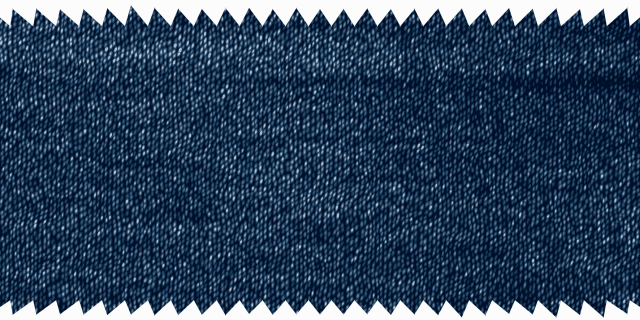
Give the GLSL for this texture, as a Shadertoy shader.

```glsl
// Draws a strip of dark blue knitted denim with pinked zigzag edges on white.

const vec3 PAPER    = vec3(0.99);
const vec3 SHADOW   = vec3(0.00, 0.06, 0.16);
const vec3 NAVY     = vec3(0.03, 0.14, 0.25);
const vec3 INDIGO   = vec3(0.10, 0.22, 0.34);
const vec3 STEEL    = vec3(0.20, 0.32, 0.44);
const vec3 PALE     = vec3(0.38, 0.47, 0.56);
const vec3 GLINT    = vec3(0.66, 0.74, 0.81);

// Lengths are in canvas heights.
const vec2  STITCH_PITCH  = vec2(0.0135, 0.0185);
const vec2  STITCH_RADIUS = vec2(0.36, 0.50);   // in stitch pitches
const float STITCH_LEAN   = 0.28;
const float STITCH_JITTER = 0.40;
const float TOOTH_PITCH   = 0.0717;
const float TOOTH_LEAN    = 0.42;               // tip shift at the far sides
const float TOP_VALLEY    = 0.918;
const float TOP_HEIGHT    = 0.055;
const float BOTTOM_VALLEY = 0.062;
const float BOTTOM_HEIGHT = 0.045;

float hash(vec2 p) {
    return fract(sin(dot(p, vec2(127.1, 311.7))) * 43758.5453);
}

float noise(vec2 p) {
    vec2 i = floor(p), f = fract(p);
    f = f * f * (3.0 - 2.0 * f);
    return mix(mix(hash(i), hash(i + vec2(1, 0)), f.x),
               mix(hash(i + vec2(0, 1)), hash(i + vec2(1, 1)), f.x), f.y);
}

// Signed distance below a row of teeth; x is measured from the centre.
float teeth(float x, float y, float valley, float height, float halfWidth, float seed) {
    float cell = x / TOOTH_PITCH + 0.5;
    float id = floor(cell), t = cell - id;
    float tip = 0.5 + TOOTH_LEAN * clamp(id * TOOTH_PITCH / halfWidth, -1.0, 1.0);
    float rare = step(0.88, hash(vec2(id, seed)));
    height *= 0.95 + 0.10 * hash(vec2(seed, id)) + 0.2 * rare;
    vec2 run = vec2(tip, 1.0 - tip);
    vec2 slope = height / (run * TOOTH_PITCH);
    vec2 d = (valley + height * vec2(t, 1.0 - t) / run - y) / sqrt(1.0 + slope * slope);
    return min(d.x, d.y);
}

// Brightness of staggered, leaning yarn loops.
float stitches(vec2 p) {
    vec2 q = p / STITCH_PITCH;
    q += 0.8 * (vec2(noise(p * 14.0), noise(p * 14.0 + 37.0)) - 0.5);
    float column = floor(q.x), bright = 0.0;
    for (int i = -1; i <= 1; i++) {
        float c = column + float(i);
        float stagger = 0.5 * mod(c, 2.0);
        float row = floor(q.y - stagger);
        for (int j = -1; j <= 1; j++) {
            vec2 id = vec2(c, row + float(j));
            vec2 jitter = vec2(hash(id + 11.3), hash(id + 53.7)) - 0.5;
            vec2 d = q - id - vec2(0.5, 0.5 + stagger) - STITCH_JITTER * jitter;
            d.x -= STITCH_LEAN * d.y;
            d /= STITCH_RADIUS;
            float level = 0.46 + 0.56 * hash(id);
            float loop = level * exp(-dot(d, d));
            // A few loops catch the light at their upper end.
            vec2 g = (d - vec2(0.0, 0.25)) * vec2(1.3, 1.5);
            loop += 0.42 * step(0.86, hash(id + 91.9)) * exp(-dot(g, g));
            bright = max(bright, loop);
        }
    }
    return bright;
}

// Broad worn patches and crosswise streaks.
float wear(vec2 p, float halfWidth) {
    float side = p.x / halfWidth - 1.0;
    float w = 0.22 * (noise(p * vec2(2.0, 5.0)) - 0.5);
    w += 0.24 * (noise(p * vec2(5.0, 48.0) + 9.0) - 0.5);
    w += 0.16 * exp(-pow((p.y - 0.83) / 0.05, 2.0));
    w -= 0.16 * exp(-pow((p.y - 0.74) / 0.022, 2.0)) * smoothstep(-0.9, 0.4, side);
    return w - 0.08 * side;
}

vec3 dye(float tone) {
    vec3 c = mix(SHADOW, NAVY, clamp((tone - 0.12) / 0.13, 0.0, 1.0));
    c = mix(c, INDIGO, clamp((tone - 0.25) / 0.15, 0.0, 1.0));
    c = mix(c, STEEL, clamp((tone - 0.40) / 0.21, 0.0, 1.0));
    c = mix(c, PALE, clamp((tone - 0.61) / 0.24, 0.0, 1.0));
    return mix(c, GLINT, clamp((tone - 0.85) / 0.30, 0.0, 1.0));
}

void mainImage(out vec4 fragColor, in vec2 fragCoord) {
    vec2 p = fragCoord / iResolution.y;
    float halfWidth = 0.5 * iResolution.x / iResolution.y;
    float pixel = 1.0 / iResolution.y;

    // Woven surface with fine fibre grain.
    float fibre = noise(p * vec2(230.0, 150.0)) - 0.5;
    float tone = stitches(p) * (1.0 + wear(p, halfWidth)) + 0.17 * fibre;
    vec3 cloth = dye(tone + 0.25 * wear(p, halfWidth));

    // Pinked top and bottom edges.
    float x = p.x - halfWidth;
    float top = teeth(x, p.y, TOP_VALLEY, TOP_HEIGHT, halfWidth, 3.0);
    float bottom = teeth(x, -p.y, -BOTTOM_VALLEY, BOTTOM_HEIGHT, halfWidth, 8.0);
    float cover = smoothstep(-0.7 * pixel, 0.7 * pixel, min(top, bottom));

    fragColor = vec4(mix(PAPER, cloth, cover), 1.0);
}
```
